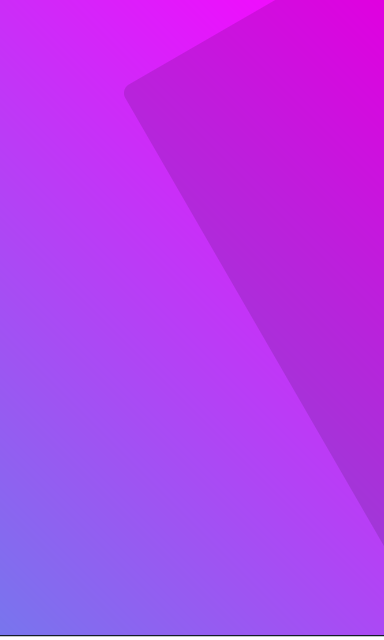
A Shadertoy shader for this background:

```glsl
// Violet-to-magenta diagonal gradient with a tilted, shaded rounded panel and a thin footer.

// Lengths are in canvas heights, origin at the lower left.
const vec3 GRADIENT_START = vec3(0.47, 0.46, 0.93);
const vec3 GRADIENT_END = vec3(1.0, 0.0, 1.0);
const vec3 RULE_COLOR = vec3(0.08, 0.11, 0.16);
const vec3 FOOTER_COLOR = vec3(1.0);

const vec2 PANEL_CORNER = vec2(0.188, 0.8603);
const float PANEL_TILT = radians(30.0);
const float PANEL_RADIUS = 0.0156;
const float PANEL_SHADE = 0.12;

const float FOOTER_TOP = 3.0 / 512.0;
const float RULE_TOP = 4.0 / 512.0;

// Signed distance to a quadrant (x > 0, y > 0) with a rounded corner.
float roundedQuadrant(vec2 p, float radius) {
    vec2 q = radius - p;
    return length(max(q, 0.0)) + min(max(q.x, q.y), 0.0) - radius;
}

// Pixel coverage of the region where the distance is negative.
float coverage(float dist, float pixel) {
    return clamp(0.5 - dist / pixel, 0.0, 1.0);
}

void mainImage(out vec4 fragColor, in vec2 fragCoord) {
    float pixel = 1.0 / iResolution.y;
    float aspect = iResolution.x * pixel;
    vec2 uv = fragCoord * pixel;

    // Diagonal gradient above the rule
    float t = (uv.x + uv.y - RULE_TOP) / (aspect + 1.0 - RULE_TOP);
    vec3 color = mix(GRADIENT_START, GRADIENT_END, clamp(t, 0.0, 1.0));

    // Tilted panel, measured along its top and left edges
    vec2 along = vec2(cos(PANEL_TILT), sin(PANEL_TILT));
    vec2 down = vec2(along.y, -along.x);
    vec2 offset = uv - PANEL_CORNER;
    vec2 local = vec2(dot(offset, along), dot(offset, down));
    float panel = coverage(roundedQuadrant(local, PANEL_RADIUS), pixel);
    color *= 1.0 - PANEL_SHADE * panel;

    // Dark rule and pale footer
    color = mix(color, RULE_COLOR, coverage(uv.y - RULE_TOP, pixel));
    color = mix(color, FOOTER_COLOR, coverage(uv.y - FOOTER_TOP, pixel));

    fragColor = vec4(color, 1.0);
}
```
